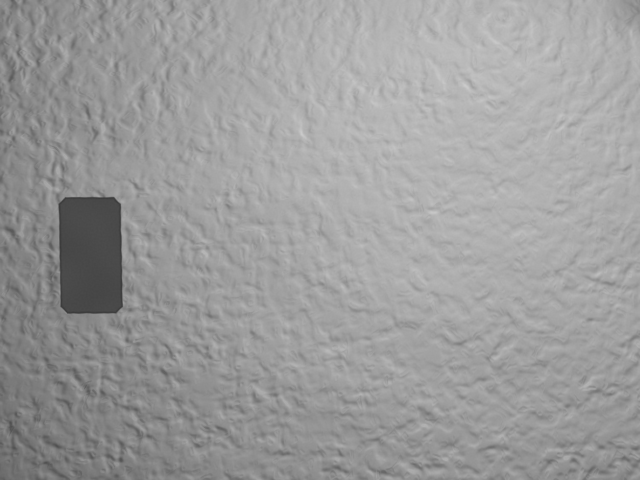
This texture is drawn by a WebGL 1 fragment shader. Its source:

```glsl
precision highp float;
uniform vec2 u_resolution;

// Lighting, in units of canvas height
const vec2 LIGHT_CENTRE = vec2(0.95, 0.80);
const float LIGHT_PEAK = 0.725;
const float LIGHT_FALLOFF = 0.218;
const float LIGHT_POWER = 1.5;
const float CLOUD_AMOUNT = 0.025;

// Plaster relief
const float BUMP_SCALE = 37.0;
const float RELIEF_STEP = 0.0045;
const float RELIEF_NEAR = 0.095;
const float RELIEF_FAR = 0.205;
const float GRAIN_SCALE = 230.0;
const float GRAIN_AMOUNT = 0.012;

// Dark plate
const vec2 PLATE_CENTRE = vec2(0.189, 0.468);
const vec2 PLATE_HALF = vec2(0.0645, 0.121);
const float PLATE_CHAMFER = 0.014;
const float PLATE_SHEAR = 0.018;
const float PLATE_TONE = 0.285;
const float PLATE_RIM_TONE = 0.235;
const float EDGE_SOFTNESS = 0.002;

float hash(vec2 cell) {
  vec3 q = fract(vec3(cell.xyx) * 0.1031);
  q += dot(q, q.yzx + 33.33);
  return fract((q.x + q.y) * q.z);
}

vec2 gradientAt(vec2 cell) {
  float angle = 6.2832 * hash(cell);
  return vec2(cos(angle), sin(angle));
}

float gradientNoise(vec2 p) {
  vec2 i = floor(p);
  vec2 f = p - i;
  vec2 u = f * f * f * (f * (f * 6.0 - 15.0) + 10.0);
  vec2 e = vec2(1.0, 0.0);
  float a = dot(gradientAt(i), f);
  float b = dot(gradientAt(i + e.xy), f - e.xy);
  float c = dot(gradientAt(i + e.yx), f - e.yx);
  float d = dot(gradientAt(i + e.xx), f - e.xx);
  return mix(mix(a, b, u.x), mix(c, d, u.x), u.y);
}

// Soft lumps with small scattered pits
float plasterHeight(vec2 p) {
  vec2 warp = vec2(gradientNoise(p * 23.0 + 7.3), gradientNoise(p * 23.0 + 41.7));
  vec2 q = p + 0.008 * warp;
  float lumps = gradientNoise(q * BUMP_SCALE + 90.0);
  float crumbs = gradientNoise(q.yx * BUMP_SCALE * 1.9 + 23.0);
  float swells = gradientNoise(q * BUMP_SCALE * 0.5 + 61.0);
  float height = lumps + 0.45 * crumbs + 0.5 * swells;
  float pits = smoothstep(0.20, 0.50, crumbs - 0.25 * lumps);
  return smoothstep(-0.62, 0.38, height) + 0.25 * height - 0.28 * pits;
}

// Box with cut corners
float plateDistance(vec2 p) {
  vec2 q = p - PLATE_CENTRE;
  q.x += PLATE_SHEAR * q.y;
  vec2 d = abs(q) - PLATE_HALF;
  float cut = (d.x + d.y + PLATE_CHAMFER) * 0.7071;
  return max(max(d.x, d.y), cut);
}

void main() {
  vec2 p = gl_FragCoord.xy / u_resolution.y;
  vec2 toLight = LIGHT_CENTRE - p;
  float reach = length(toLight);

  // Broad illumination with faint streaks and a dim upper corner
  float tone = LIGHT_PEAK - LIGHT_FALLOFF * pow(reach, LIGHT_POWER);
  tone += CLOUD_AMOUNT * gradientNoise(vec2(p.x * 2.5, p.y * 9.0 + p.x * 2.0));
  vec2 corner = vec2(u_resolution.x / u_resolution.y, 1.0);
  tone -= 0.10 * (1.0 - smoothstep(0.0, 0.10, distance(p, corner)));

  // Relief lit from the bright area
  vec2 lightDir = normalize(toLight + vec2(0.10, 0.16));
  float slope = plasterHeight(p - lightDir * RELIEF_STEP * 0.5)
              - plasterHeight(p + lightDir * RELIEF_STEP * 0.5);
  float patches = 0.95 + 1.1 * gradientNoise(p * 13.0 + 15.0);
  float strength = mix(RELIEF_NEAR, RELIEF_FAR, smoothstep(0.25, 1.0, reach));
  float shade = slope < 0.0 ? slope * 1.15 : slope * 0.85;
  tone += clamp(shade * strength * patches, -0.16, 0.09);

  // Plate with a thin shadowed rim
  float dist = plateDistance(p) + 0.0012 * gradientNoise(p * 70.0);
  float soft = max(EDGE_SOFTNESS, 0.75 / u_resolution.y);
  float plate = 1.0 - smoothstep(-soft, soft, dist);
  float rim = smoothstep(-0.006, -0.001, dist);
  float plateTone = mix(PLATE_TONE, PLATE_RIM_TONE, rim);
  plateTone += 0.02 * gradientNoise(p * 12.0 + 3.0);
  tone = mix(tone, plateTone, plate);

  tone += GRAIN_AMOUNT * gradientNoise(p * GRAIN_SCALE);
  gl_FragColor = vec4(vec3(tone), 1.0);
}
```
